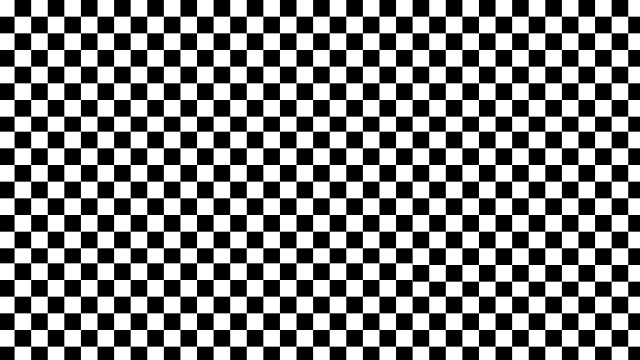
Reproduce this pattern procedurally as a Shadertoy shader.

```glsl
#define COLUMN_PITCH 0.04607   // cell width, in canvas heights
#define COLUMN_START 0.0405    // first vertical edge
#define ROW_STEPS 216.0        // row edges settle on this many levels
#define ROW_START 10.2         // first horizontal edge, in levels from the top
#define ROW_PITCH_LEFT 9.8851  // cell height in levels, left part
#define ROW_PITCH_RIGHT 9.8969 // cell height in levels, right part
#define SEAM 0.645             // where the row pitch changes, in canvas widths
#define DARK vec3(0.0)
#define LIGHT vec3(1.0)

// Square wave from -1 to 1 that flips sign across the edge of this index.
float squareWave(float offset, float edgeIndex, float pixel) {
    float side = clamp(2.0 * offset / pixel, -1.0, 1.0);
    return mod(edgeIndex, 2.0) < 0.5 ? side : -side;
}

float columnWave(float x, float pixel) {
    float index = round((x - COLUMN_START) / COLUMN_PITCH);
    float edge = COLUMN_START + index * COLUMN_PITCH;
    return squareWave(x - edge, index, pixel);
}

// Row edges are rounded to whole levels, so a few rows are thinner.
float rowWave(float depth, float pitch, float pixel) {
    float level = depth * ROW_STEPS;
    float index = round((level - ROW_START) / pitch);
    float edge = floor(ROW_START + index * pitch + 0.5);
    return squareWave((level - edge) / ROW_STEPS, index, pixel);
}

void mainImage(out vec4 fragColor, in vec2 fragCoord) {
    float pixel = 1.0 / iResolution.y;
    vec2 p = fragCoord * pixel;
    float pitch = fragCoord.x < SEAM * iResolution.x ? ROW_PITCH_LEFT : ROW_PITCH_RIGHT;

    // The product of both waves gives the checks.
    float checker = columnWave(p.x, pixel) * rowWave(1.0 - p.y, pitch, pixel);
    fragColor = vec4(mix(DARK, LIGHT, 0.5 + 0.5 * checker), 1.0);
}
```
